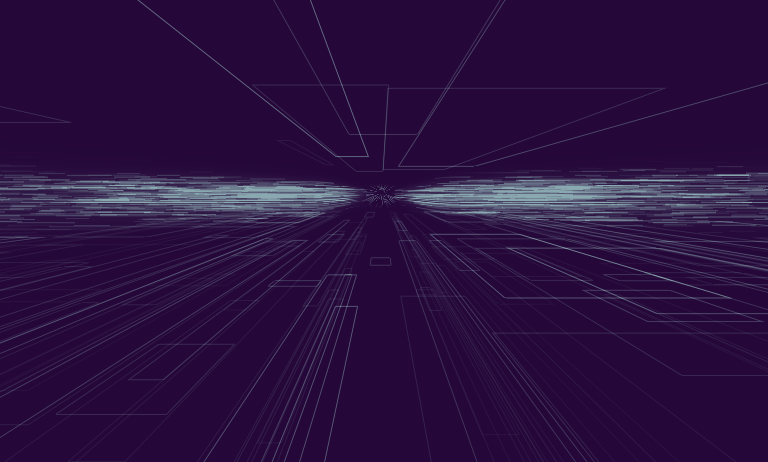
A WebGL 1 fragment shader for this background:

```glsl
precision highp float;
uniform vec2 u_resolution;

float hash(vec2 p) {
  vec3 q = fract(vec3(p.xyx) * 0.1031);
  q += dot(q, q.yzx + 33.33);
  return fract((q.x + q.y) * q.z);
}

float stroke(float d) {
  return 1.0 - smoothstep(0.0, 0.0004 + 0.85 / u_resolution.y, d);
}

// Outline on a receding plane: q = left slope, right slope, far edge, near edge
float quad(vec2 p, vec4 q) {
  float left = abs(p.x - q.x * p.y) / length(vec2(1.0, q.x));
  float right = abs(p.x - q.y * p.y) / length(vec2(1.0, q.y));
  float ends = min(abs(p.y - q.z), abs(p.y - q.w));
  float inDepth = step(q.z, p.y) * step(p.y, q.w);
  float inWidth = step(q.x * p.y, p.x) * step(p.x, q.y * p.y);
  return max(stroke(min(left, right)) * inDepth, stroke(ends) * inWidth);
}

float ceilingLines(vec2 p) {
  float ink = 0.55 * quad(p, vec4(-1.265, -0.37, 0.078, 1.0));
  ink += 0.27 * quad(p, vec4(-0.56, 0.615, 0.126, 1.0));
  ink += 0.36 * quad(p, vec4(0.64, 3.52, 0.057, 1.0));
  ink += 0.2 * quad(p, vec4(-1.2, 0.065, 0.046, 0.233));
  ink += 0.22 * quad(p, vec4(0.06, 2.71, 0.05, 0.226));
  ink += 0.2 * quad(p, vec4(-14.0, -4.43, 0.152, 0.4));
  return ink + 0.1 * quad(p, vec4(-2.0, -1.75, 0.06, 0.113));
}

float floorLines(vec2 p) {
  // Large foreground panels
  float ink = 0.4 * quad(p, vec4(-0.66, -0.305, 0.178, 1.0));
  ink += 0.45 * quad(p, vec4(-0.407, -0.212, 0.246, 1.0));
  ink += 0.25 * quad(p, vec4(-0.16, 0.13, 0.141, 0.157));
  ink += 0.45 * quad(p, vec4(1.17, 3.31, 0.09, 0.228));
  ink += 0.2 * quad(p, vec4(-1.47, -0.97, 0.328, 0.48));
  ink += 0.15 * quad(p, vec4(0.184, 0.806, 0.224, 1.0));
  ink += 0.2 * quad(p, vec4(1.643, 4.0, 0.1, 0.396));
  ink += 0.25 * quad(p, vec4(0.354, 0.72, 0.104, 1.0));
  ink += 0.4 * quad(p, vec4(2.275, 5.0, 0.12, 0.262));
  ink += 0.2 * quad(p, vec4(0.79, 3.0, 0.304, 1.0));

  // Scattered panels: long runners alternate with short, wide slabs
  for (int i = 0; i < 110; i++) {
    float id = float(i) + 1.0;
    float slab = mod(id, 2.0);
    float spread = hash(vec2(id, 1.7)) * 2.0 - 1.0;
    float depth = hash(vec2(id, 5.3));
    float reach = hash(vec2(id, 9.1));
    float slope = sign(spread) * 0.35 + 8.0 * spread * abs(spread);
    float width = (0.08 + (0.15 + 0.45 * slab) * abs(slope)) * (0.3 + hash(vec2(id, 13.9)));
    float far = 0.04 + 0.2 * depth * depth;
    float near = far + mix(0.1 + 0.8 * reach, 0.01 + 0.09 * reach * reach, slab);
    float tone = hash(vec2(id, 17.3));
    vec4 panel = vec4(slope, slope + width, far, near);
    if (slope < 0.0) panel.xy = vec2(slope - width, slope);
    ink += (0.06 + 0.26 * tone * tone) * quad(p, panel);
  }
  return ink;
}

// Dense streaks along the horizon, narrowing at the vanishing point
float horizonStreaks(vec2 p) {
  float a = abs(p.x);
  float open = smoothstep(0.0, 0.16, a);
  float top = 0.014 + 0.014 * open + 0.04 * a;
  float bottom = 0.018 + 0.02 * open + 0.05 * a;
  float e = (p.y + 0.004) / (p.y > -0.004 ? top : bottom);
  float along = smoothstep(0.005, 0.09, a) * mix(1.0, 0.3, smoothstep(0.25, 0.8, a));
  float density = 0.6 * along * exp(-1.9 * e * e);
  density += 0.1 * smoothstep(0.03, 0.3, a) * exp(-0.8 * e * e);

  float y = p.y / (0.55 + 0.45 * open);
  float ink = 0.35 * density;
  for (int i = 0; i < 8; i++) {
    float layer = float(i);
    float v = y * (170.0 + 17.0 * layer) + 200.0 + 0.37 * layer;
    float row = floor(v);
    float shift = hash(vec2(row, layer + 3.1));
    float cell = floor(p.x * (3.0 + 2.5 * layer) + 40.0 + 9.0 * shift);
    float pick = hash(vec2(cell + 71.0 * layer, row));
    float line = 1.0 - abs(2.0 * fract(v) - 1.0);
    ink += smoothstep(0.0, 0.12, density - pick) * line * (0.12 + 0.33 * shift);
  }
  return ink;
}

// Short dashes leaving the vanishing point, mostly sideways and down
float burst(vec2 p) {
  float r = length(p * vec2(0.8, p.y > 0.0 ? 2.4 : 1.3));
  float ray = atan(p.y, p.x) * 9.0 + 60.0;
  float pick = hash(vec2(floor(ray), floor(r * 70.0 + 5.0 * hash(vec2(floor(ray), 2.3)))));
  float line = 1.0 - abs(2.0 * fract(ray) - 1.0);
  float fade = smoothstep(0.002, 0.012, r) * (1.0 - smoothstep(0.018, 0.05, r));
  return 0.5 * step(0.6, pick) * line * fade;
}

void main() {
  vec2 p = (gl_FragCoord.xy - vec2(0.497, 0.583) * u_resolution) / u_resolution.y;
  float ink = p.y > 0.0 ? ceilingLines(p) : floorLines(vec2(p.x, -p.y));
  ink += horizonStreaks(p) + burst(p);
  vec3 violet = vec3(0.145, 0.028, 0.225);
  vec3 paleTeal = vec3(0.54, 0.66, 0.69);
  gl_FragColor = vec4(mix(violet, paleTeal, clamp(ink, 0.0, 1.0)), 1.0);
}
```
